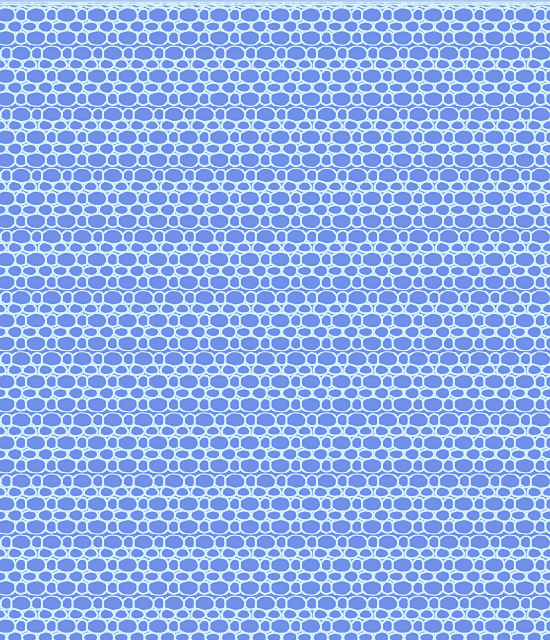
Give the GLSL for this pattern, as a WebGL 1 fragment shader.

```glsl
precision highp float;
// Rows of rounded blue pebbles in pale mortar, under a thin speckled top edge.

uniform vec2 u_resolution;

#define TILES_ACROSS 18.0
#define JOINT 0.065
#define OUTLINE 0.066
#define SEAM_OUTLINE 0.036
#define WOBBLE 0.035
#define EDGE_STRIP 0.2
#define STONE vec3(0.44, 0.57, 0.91)
#define RIM vec3(0.41, 0.54, 0.90)
#define MORTAR vec3(0.86, 0.96, 0.97)
#define HAZE vec3(0.67, 0.78, 0.96)

const float TAU = 6.2831853;
const float TILE_HEIGHT = 2.0;

float hash(vec2 p) {
  vec3 q = fract(vec3(p.xyx) * 0.1031);
  q += dot(q, q.yzx + 33.33);
  return fract((q.x + q.y) * q.z);
}

// Offset to the nearest repeated copy of a centre.
vec2 nearestCopy(vec2 p, vec2 center) {
  vec2 period = vec2(1.0, TILE_HEIGHT);
  return mod(p - center + 0.5 * period, period) - 0.5 * period;
}

// Approximate signed distance to an uneven ellipse; dome flattens its base.
float pebble(vec2 q, vec2 radius, float dome, float seed) {
  radius.y *= q.y > 0.0 ? 1.0 - dome : 1.0 + 0.5 * dome;
  vec2 n = q / radius;
  float angle = atan(n.y, n.x);
  float wave = sin(3.0 * angle + TAU * seed) + 0.6 * sin(7.0 * angle + 9.0 * seed);
  float k = length(n);
  float slope = max(length(n / radius), 0.001);
  return k * (k - 1.0 - WOBBLE * wave) / slope;
}

// Keep the two smallest distances.
vec2 insertDistance(vec2 nearest, float d) {
  return vec2(min(nearest.x, d), min(nearest.y, max(nearest.x, d)));
}

// Distances to the nearest and second nearest pebble in the repeating tile.
vec2 pebbleDistances(vec2 p) {
  vec2 nearest = vec2(4.0);
  for (int i = 0; i < 5; i++) {
    float row = float(i);
    bool tall = mod(row, 2.0) < 0.5;
    float dome = i == 1 ? 0.22 : 0.0;
    vec2 center = vec2(0.49, 0.25 + 0.3725 * row);
    vec2 radiusA = i == 1 ? vec2(0.20, 0.150) : vec2(0.215, 0.165);
    vec2 radiusB = i == 1 ? vec2(0.19, 0.130) : vec2(0.21, 0.125);
    float stride = 0.48;
    if (tall) {
      center.x = i == 0 ? 0.69 : 0.17;
      radiusA = vec2(0.315, 0.215);
      radiusB = vec2(0.165, 0.170);
      stride = 0.52;
    }
    vec2 q = nearestCopy(p, center);
    nearest = insertDistance(nearest, pebble(q, radiusA, dome, hash(vec2(row, 1.0))));
    q = nearestCopy(p, center + vec2(stride, 0.0));
    nearest = insertDistance(nearest, pebble(q, radiusB, dome, hash(vec2(row, 2.0))));
  }
  return nearest;
}

void main() {
  // Tile units, with y measured downward from the top edge.
  float pixel = TILES_ACROSS / u_resolution.x;
  vec2 p = vec2(gl_FragCoord.x, u_resolution.y - gl_FragCoord.y) * pixel;
  vec2 tile = p + vec2(0.0, 0.5);
  float aa = 0.6 * pixel;

  // Pebbles separated by joints, with blue chips left in the wider gaps.
  vec2 d = pebbleDistances(tile);
  float body = max(d.x, 0.5 * (JOINT - d.y + d.x));
  float seam = abs(nearestCopy(tile, vec2(0.0)).y);
  float outline = mix(SEAM_OUTLINE, OUTLINE, smoothstep(0.0, 0.06, seam));
  float mortar = min(body, outline - d.x);

  vec3 stone = mix(STONE, RIM, smoothstep(-0.075, -0.045, mortar));
  vec3 color = mix(stone, MORTAR, smoothstep(-aa, aa, mortar));

  // Pale strip along the top with fine dashes and a scalloped lower edge.
  vec2 cell = p * vec2(9.0, 14.0);
  float fleck = hash(floor(cell)) * smoothstep(0.0, 0.3, 0.5 - abs(fract(cell.y) - 0.5));
  vec3 stripColor = mix(MORTAR, HAZE, max(fleck, 1.0 - smoothstep(0.02, 0.1, p.y)));
  float stripEnd = EDGE_STRIP + 0.025 * sin(2.0 * TAU * p.x);
  color = mix(stripColor, color, smoothstep(-aa, aa, p.y - stripEnd));

  gl_FragColor = vec4(color, 1.0);
}
```
